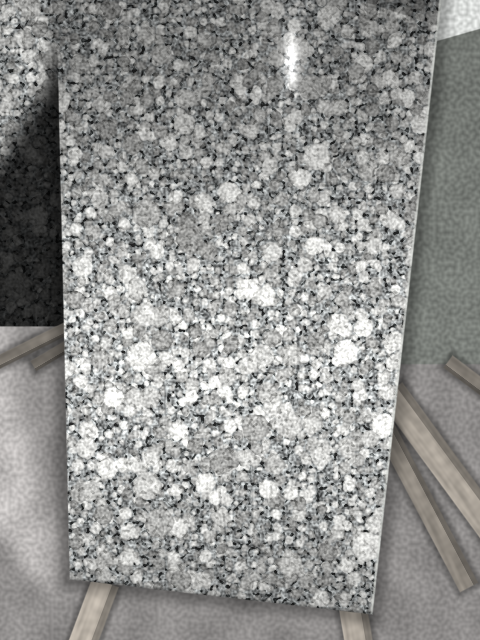
Give the GLSL for this texture, as a Shadertoy shader.

```glsl
// A leaning slab of speckled grey granite on a workshop floor with wooden battens.
// The stone is layered wobbly discs (ovoids) over gradient noise, with dark specks;
// slabs and battens are cut out by signed distances to lines and boxes.

#define OVOID_CELL 0.0130     // cell size of the smallest ovoids
#define OVOID_GROWTH 1.42     // size ratio between ovoid layers
#define OVOID_LAYERS 5
#define SPECK_SCALE 150.0
#define SPECK_DEPTH 0.33
#define LIGHT_HEIGHT 0.41     // brightest height on the slab
#define LIGHT_SPREAD 0.36
#define LIGHT_MIN 0.76
#define LIGHT_GAIN 0.53
#define FLOOR_COLOR vec3(0.555, 0.545, 0.54)
#define WOOD_COLOR vec3(0.66, 0.63, 0.59)

vec2 hash2(vec2 p) {
    vec3 q = fract(p.xyx * vec3(0.1031, 0.1030, 0.0973));
    q += dot(q, q.yzx + 33.33);
    return fract((q.xx + q.yz) * q.zy);
}

float corner(vec2 cell, vec2 offset) {
    float angle = 6.2832 * hash2(cell).x;
    return dot(vec2(cos(angle), sin(angle)), offset);
}

// Gradient noise, about -0.7 to 0.7
float noise(vec2 p) {
    vec2 i = floor(p), f = p - i, e = vec2(1, 0);
    vec2 u = f * f * f * (f * (f * 6.0 - 15.0) + 10.0);
    return mix(mix(corner(i, f), corner(i + e.xy, f - e.xy), u.x),
               mix(corner(i + e.yx, f - e.yx), corner(i + 1.0, f - 1.0), u.x), u.y);
}

float cover(float d) {
    float px = 1.0 / iResolution.y;
    return smoothstep(-px, px, d);
}

// Signed distance to the line a-b, positive on its left
float side(vec2 p, vec2 a, vec2 b) {
    vec2 e = normalize(b - a), q = p - a;
    return e.x * q.y - e.y * q.x;
}

vec3 granite(vec2 p) {
    float mottle = noise(p * 85.0), fine = noise(p * 220.0);
    vec3 col = vec3(0.98, 1.0, 1.0) * (0.51 + 0.34 * mottle + 0.36 * fine);
    float inside = 0.0, cell = OVOID_CELL;
    vec2 wobble = 0.0035 * vec2(noise(p * 90.0 + 7.0), noise(p * 90.0 + 41.0));

    // Ovoids, from small and crowded to large and sparse
    for (int layer = 0; layer < OVOID_LAYERS; layer++) {
        vec2 q = (p + wobble) / cell + 37.0 * float(layer), id = floor(q);
        float density = 0.76 - 0.14 * float(layer);
        for (int k = 0; k < 9; k++) {
            vec2 n = id + vec2(k % 3, k / 3) - 1.0;
            vec2 place = hash2(n), kind = hash2(n + 91.7);
            if (kind.x > density) continue;
            float d = length(q - n - 0.15 - 0.7 * place) - mix(0.24, 0.44, kind.y);
            float mask = 1.0 - smoothstep(-0.0014, 0.0014, d * cell);
            float rim = smoothstep(-0.004, 0.0, d * cell);
            float tone = mix(0.53, 0.87, hash2(n + 17.3).x);
            tone += 0.13 * mottle + 0.20 * fine - 0.09 * rim;
            col = mix(col, tone * vec3(1.0, 1.0, 0.985), mask * 0.9);
            inside = max(inside * (1.0 - 0.3 * mask), mask);
        }
        cell *= OVOID_GROWTH;
    }

    // Dark mica between the ovoids, a little of it within
    float speck = smoothstep(0.08, 0.36, noise(p * SPECK_SCALE + 13.0));
    return max(col - SPECK_DEPTH * speck * mix(1.0, 0.4, inside), 0.12);
}

void batten(inout vec3 col, vec2 p, vec2 a, vec2 b, float halfWidth, float tone) {
    vec2 axis = normalize(b - a), q = p - 0.5 * (a + b);
    q = vec2(dot(q, axis), dot(q, vec2(-axis.y, axis.x)));
    vec2 d = abs(q) - vec2(0.5 * length(b - a), halfWidth);
    float outside = max(d.x, d.y);
    float grain = noise(q * vec2(14.0, 160.0)) + 0.5 * noise(q * 90.0);
    float face = mix(0.72, 1.0, smoothstep(-0.55, -0.45, q.y / halfWidth));
    col *= 1.0 - 0.3 * (1.0 - smoothstep(0.0, 0.012, outside));
    col = mix(col, WOOD_COLOR * tone * face * (1.0 + 0.16 * grain), cover(-outside));
}

void mainImage(out vec4 fragColor, in vec2 fragCoord) {
    vec2 p = fragCoord / iResolution.y;
    p.x *= 0.75 * iResolution.y / iResolution.x;
    float dust = noise(p * 150.0), stain = noise(p * 17.0);
    vec3 stone = granite(p);

    // Floor with a lit patch at the lower left
    vec3 col = FLOOR_COLOR * (1.0 + 0.18 * dust + 0.16 * stain);
    float patchEdge = side(p, vec2(0.0, 0.155), vec2(0.09, 0.06));
    col *= 1.0 + 0.35 * smoothstep(-0.02, 0.02, patchEdge) * smoothstep(0.12, 0.05, p.x + 0.2 * abs(p.y - 0.12));

    // Slabs behind: half shaded on the left, fine grained on the right
    float leftLight = smoothstep(0.70, 0.80, p.y - 1.6 * p.x);
    vec3 leftSlab = stone * mix(0.26, 1.05, leftLight);
    col = mix(col, leftSlab, cover(p.y - 0.49) * cover(0.2 - p.x));
    vec3 rightSlab = vec3(0.47, 0.485, 0.465) * (1.1 - 0.16 * p.y + 0.24 * dust + 0.1 * stain);
    float rightTop = side(p, vec2(0.68, 0.935), vec2(0.75, 0.955));
    rightSlab = mix(rightSlab, vec3(0.86, 0.87, 0.86) + 0.2 * dust, cover(rightTop));
    col = mix(col, rightSlab, cover(p.y - 0.431) * cover(p.x - 0.5));

    // Battens
    batten(col, p, vec2(-0.02, 0.425), vec2(0.11, 0.49), 0.010, 0.72);
    batten(col, p, vec2(0.052, 0.428), vec2(0.12, 0.468), 0.009, 0.66);
    batten(col, p, vec2(0.70, 0.435), vec2(0.78, 0.375), 0.012, 0.75);
    batten(col, p, vec2(0.80, 0.13), vec2(0.61, 0.389), 0.023, 1.0);
    batten(col, p, vec2(0.733, 0.082), vec2(0.60, 0.334), 0.016, 0.85);
    batten(col, p, vec2(0.12, -0.03), vec2(0.165, 0.09), 0.022, 1.1);
    batten(col, p, vec2(0.565, -0.03), vec2(0.55, 0.06), 0.022, 1.05);

    // Main slab: light band, far top edge, gloss and pale sawn side
    float bottom = side(p, vec2(0.109, 0.095), vec2(0.582, 0.04));
    float right = side(p, vec2(0.582, 0.04), vec2(0.686, 0.965));
    float left = side(p, vec2(0.088, 1.0), vec2(0.109, 0.095));
    float slab = min(bottom, min(left, right));
    float band = (p.y - LIGHT_HEIGHT) / LIGHT_SPREAD;
    vec3 face = stone * (LIGHT_MIN + LIGHT_GAIN * exp(-band * band));
    face *= mix(0.78, 1.0, cover(-side(p, vec2(0.56, 1.0), vec2(0.684, 0.96))));
    vec2 gloss = (p - vec2(0.455, 0.902)) / vec2(0.011, 0.036);
    face += 0.65 * exp(-dot(gloss, gloss)) + 0.05 * exp(-0.06 * dot(gloss, gloss));
    face = mix(face, vec3(0.83, 0.84, 0.82), 0.65 * cover(0.0035 - right));
    face *= mix(0.75, 1.0, smoothstep(0.0, 0.006, bottom));
    col *= 1.0 - 0.3 * smoothstep(-0.03, 0.0, slab);
    col = mix(col, face, cover(slab));
    fragColor = vec4(clamp(col, 0.0, 1.0), 1.0);
}
```
